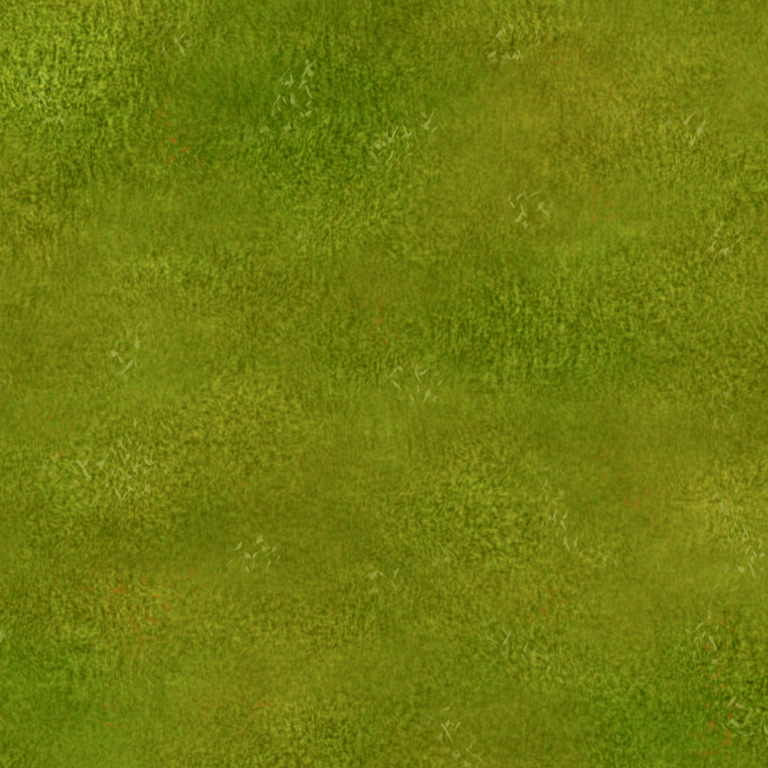
A WebGL 2 fragment shader for this texture:

```glsl
#version 300 es
precision highp float;

uniform vec2 u_resolution;
out vec4 fragColor;

const float TAU = 6.2831853;
const vec3 GRASS = vec3(0.440, 0.483, 0.057);
const vec3 LIGHT_STEP = vec3(0.054, 0.052, 0.029);
const vec3 WARM_STEP = vec3(0.026, -0.014, 0.002);
const vec3 RUST = vec3(0.60, 0.41, 0.06);
const vec3 STRAW = vec3(0.70, 0.73, 0.38);

float hash(vec2 cell, uint seed) {
    uvec2 c = uvec2(ivec2(cell));
    uint h = c.x * 1597334677u ^ c.y * 3812015801u ^ seed * 2798796415u;
    h = (h ^ (h >> 16)) * 2246822519u;
    h = (h ^ (h >> 13)) * 3266489917u;
    h ^= h >> 16;
    return float(h >> 8) / 16777216.0;
}

float cornerRamp(vec2 cell, vec2 offset, uint seed) {
    float angle = TAU * hash(cell, seed);
    return dot(vec2(cos(angle), sin(angle)), offset);
}

// Gradient noise, roughly -1 to 1
float noise(vec2 p, uint seed) {
    vec2 i = floor(p);
    vec2 f = p - i;
    vec2 w = f * f * f * (f * (f * 6.0 - 15.0) + 10.0);
    vec2 e = vec2(1.0, 0.0);
    float low = mix(cornerRamp(i, f, seed), cornerRamp(i + e, f - e, seed), w.x);
    float high = mix(cornerRamp(i + e.yx, f - e.yx, seed),
                     cornerRamp(i + 1.0, f - 1.0, seed), w.x);
    return 1.4 * mix(low, high, w.y);
}

float fbm(vec2 p, uint seed) {
    float sum = 0.0;
    float gain = 1.0;
    for (uint k = 0u; k < 3u; k++) {
        sum += gain * noise(p, seed + k);
        p = p * 2.1 + 7.3;
        gain *= 0.5;
    }
    return sum;
}

// Soft elliptical area
float patchMask(vec2 p, vec2 centre, vec2 radius) {
    vec2 d = (p - centre) / radius;
    return exp(-dot(d, d));
}

// Sideways bending that makes blades lean in clumps
vec2 lean(vec2 p) {
    float bend = 0.012 * noise(p * 11.0, 11u) + 0.002 * noise(p * 37.0, 12u);
    return p + vec2(bend, 0.003 * noise(p * 24.0, 13u));
}

float blades(vec2 p, float longGrass) {
    float shortTuft = noise(p * vec2(118.0, 105.0), 21u);
    float tallTuft = noise(p * vec2(128.0, 48.0), 22u);
    float fibre = noise(p * vec2(215.0, 150.0), 23u);
    float speck = noise(p * vec2(250.0, 235.0) + 3.7, 24u);
    return 1.55 * mix(shortTuft, tallTuft, longGrass) + 1.5 * fibre + 1.25 * speck;
}

// Sparse slanted slivers inside small clusters
float slivers(vec2 p, float slope, uint seed) {
    vec2 q = vec2(p.x + slope * p.y, p.y - slope * p.x);
    float cluster = smoothstep(0.3, 0.6, noise(p * 9.0, 71u));
    return cluster * smoothstep(0.25, 0.65, noise(q * vec2(120.0, 55.0), seed));
}

void main() {
    vec2 p = gl_FragCoord.xy / u_resolution;
    vec2 q = lean(p);
    vec2 drift = p + 0.03 * vec2(noise(p * 9.0, 1u), noise(p * 9.0, 2u));

    // Lush and dry areas of the meadow
    float tuft = patchMask(drift, vec2(0.03, 0.93), vec2(0.11, 0.09));
    float lush = patchMask(drift, vec2(0.38, 0.86), vec2(0.21, 0.18))
               + patchMask(drift, vec2(0.03, 0.09), vec2(0.16, 0.11))
               + patchMask(drift, vec2(0.92, 0.07), vec2(0.17, 0.10))
               + 0.7 * patchMask(drift, vec2(0.71, 0.56), vec2(0.13, 0.10));
    float dry = patchMask(drift, vec2(0.75, 0.88), vec2(0.15, 0.14))
              + patchMask(drift, vec2(0.93, 0.37), vec2(0.13, 0.08))
              + patchMask(drift, vec2(0.17, 0.21), vec2(0.11, 0.06));

    // Grain strength and blade length vary from clump to clump
    float rough = smoothstep(-0.5, 0.7, fbm(p * vec2(4.0, 6.0), 31u));
    float contrast = mix(0.5, 1.25, rough) + 1.2 * tuft + 0.25 * min(lush, 1.0);
    float upright = smoothstep(-0.25, 0.4, noise(p * 5.0, 35u) + 0.7 * (p.y - 0.45));
    float longGrass = max(upright, tuft);

    float broad = 0.85 * fbm(drift * vec2(3.0, 5.0), 41u)
                + 0.5 * noise(p * vec2(17.0, 22.0), 45u)
                + 0.45 * noise(q * vec2(40.0, 46.0), 46u);
    float light = 0.13 + broad - 1.15 * lush + 0.5 * dry + 0.4 * tuft
                + contrast * blades(q, longGrass);
    float warmth = 0.1 + 0.55 * fbm(drift * vec2(4.0, 6.5), 51u)
                 + 0.7 * noise(q * vec2(85.0, 75.0), 55u) + 0.7 * dry - 1.2 * lush - tuft;
    vec3 colour = GRASS + LIGHT_STEP * light + WARM_STEP * warmth;

    // Rusty stems and pale straw
    float rust = smoothstep(0.15, 0.6, noise(q * vec2(90.0, 80.0), 61u));
    float rustArea = smoothstep(0.4, 0.75, noise(p * 7.0, 62u))
                   + patchMask(drift, vec2(0.17, 0.22), vec2(0.08, 0.05));
    colour = mix(colour, RUST, 0.6 * rust * min(rustArea, 1.0));
    float straw = max(slivers(q, 0.6, 72u), slivers(q, -0.7, 82u));
    colour = mix(colour, STRAW, 0.6 * straw);

    fragColor = vec4(clamp(colour, 0.0, 1.0), 1.0);
}
```
